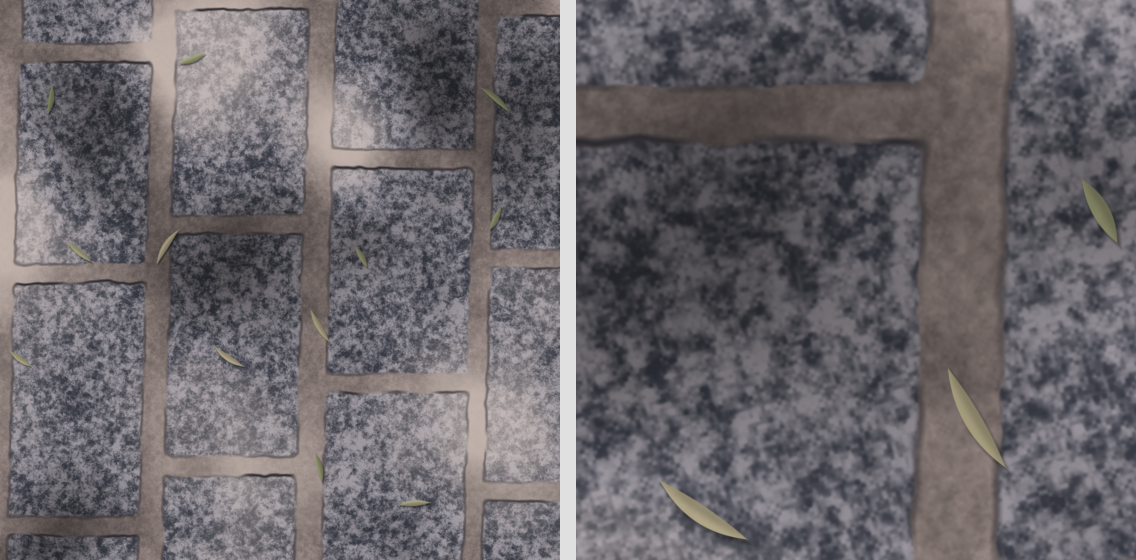
Left, the full canvas; right, a detail of the centre.
This texture is drawn by a WebGL 2 fragment shader. Its source:

```glsl
#version 300 es
precision highp float;
// Weathered grey stone paving in four staggered columns, sandy joints, dappled light and fallen leaves.

#define COLUMN_LEAN 0.027
#define JOINT_HALF 0.0175
#define EDGE_WOBBLE 0.010
#define CORNER_BLEND 0.010
#define CREVICE_WIDTH 0.0045
#define GRAIN_SCALE 95.0
#define SUN_GAIN 0.85
#define SHADE_GAIN 0.42
#define LEAF_GRID 4.3
#define LEAF_CHANCE 0.85
#define LEAF_WIDTH 0.0052

uniform vec2 u_resolution;
out vec4 fragColor;

const vec3 STONE_DARK = vec3(0.22, 0.23, 0.27);
const vec3 STONE_LIGHT = vec3(0.61, 0.59, 0.62);
const vec3 SAND = vec3(0.51, 0.46, 0.445);
const vec3 SUN = vec3(0.79, 0.73, 0.70);
const vec3 CREVICE = vec3(0.17, 0.16, 0.18);
const vec3 LEAF_GREEN = vec3(0.45, 0.48, 0.34);
const vec3 LEAF_STRAW = vec3(0.69, 0.64, 0.52);

// Column sides at the lower border, and the heights of the cross joints in each column
const vec4 LEFT = vec4(0.013, 0.290, 0.575, 0.862);
const vec4 RIGHT = vec4(0.246, 0.525, 0.826, 1.120);
const vec3 JOINTS[4] = vec3[4](vec3(0.906, 0.512, 0.060), vec3(1.000, 0.599, 0.167),
                               vec3(1.120, 0.716, 0.316), vec3(0.988, 0.538, 0.121));

// Broad pools of sun (positive) and shade (negative): centre, radius, strength
const vec4 POOLS[12] = vec4[12](
    vec4(0.37, 0.88, 0.15, 0.95), vec4(0.59, 0.75, 0.10, 1.3), vec4(0.00, 0.58, 0.12, 1.3),
    vec4(0.88, 0.24, 0.15, 1.0), vec4(0.37, 0.18, 0.18, 0.65), vec4(0.78, 0.87, 0.14, -1.2),
    vec4(0.17, 0.78, 0.12, -0.8), vec4(0.94, 0.73, 0.14, -0.8), vec4(0.43, 0.53, 0.17, -1.0),
    vec4(0.10, 0.04, 0.12, -0.9), vec4(0.28, 0.92, 0.09, 0.7), vec4(0.66, 0.60, 0.12, -0.5));

vec3 hash3(vec2 p) {
    vec3 q = fract(p.xyx * vec3(0.1031, 0.1030, 0.0973));
    q += dot(q, q.yxz + 33.33);
    return fract((q.xxy + q.yzz) * q.zyx);
}

float noise(vec2 p) {
    vec2 i = floor(p), f = fract(p);
    f = f * f * (3.0 - 2.0 * f);
    return mix(mix(hash3(i).x, hash3(i + vec2(1, 0)).x, f.x),
               mix(hash3(i + vec2(0, 1)).x, hash3(i + vec2(1, 1)).x, f.x), f.y);
}

float fbm(vec2 p) {
    float sum = 0.0, amp = 0.38;
    for (int i = 0; i < 3; i++) {
        sum += amp * noise(p);
        p = mat2(1.6, 1.2, -1.2, 1.6) * p + 7.3;
        amp *= 0.78;
    }
    return sum / 0.908;
}

float smoothMin(float a, float b) {
    float h = max(CORNER_BLEND - abs(a - b), 0.0) / CORNER_BLEND;
    return min(a, b) - h * h * CORNER_BLEND * 0.25;
}

// Distance to the nearest stone edge, positive inside a stone
float stoneDistance(vec2 p) {
    p.x -= COLUMN_LEAN * p.y;
    float inside = -1.0;
    for (int c = 0; c < 4; c++) {
        float d = min(p.x - LEFT[c], RIGHT[c] - p.x);
        for (int j = 0; j < 3; j++) d = smoothMin(d, abs(p.y - JOINTS[c][j]) - JOINT_HALF);
        inside = max(inside, d);
    }
    return inside;
}

float sunlight(vec2 p) {
    float light = 0.05 + (noise(p * 6.0 + 3.0) - 0.5) * 0.6 + (noise(p * 14.0) - 0.5) * 0.4;
    vec2 q = p + 0.06 * (vec2(noise(p * 9.0), noise(p * 9.0 + 40.0)) - 0.5);
    for (int i = 0; i < 12; i++) {
        vec2 d = (q - POOLS[i].xy) / POOLS[i].z;
        light += POOLS[i].w * exp(-dot(d, d));
    }
    return clamp(light, -1.0, 1.0);
}

// Sun warms and flattens the surface, shade darkens it
vec3 illuminate(vec3 color, float light, float gain) {
    color *= 1.0 + SHADE_GAIN * min(light, 0.0);
    return mix(color, SUN, gain * max(light, 0.0));
}

// Narrow bent leaf, negative inside
float leafDistance(vec2 q, float halfLength, float bend) {
    float t = q.x / halfLength;
    return abs(q.y + bend * q.x * q.x) - LEAF_WIDTH * (1.0 - t * t);
}

vec3 scatterLeaves(vec3 color, vec2 p, float light, float px) {
    vec2 home = floor(p * LEAF_GRID);
    for (int k = 0; k < 9; k++) {
        vec2 cell = home + vec2(k % 3, k / 3) - 1.0;
        vec3 place = hash3(cell + 17.0), kind = hash3(cell + 71.0);
        if (place.z > LEAF_CHANCE) continue;
        float a = kind.x * 3.14159, len = mix(0.021, 0.036, kind.y);
        mat2 turn = mat2(cos(a), -sin(a), sin(a), cos(a));
        vec2 q = p - (cell + 0.15 + 0.7 * place.xy) / LEAF_GRID;
        float bend = (kind.z - 0.5) * 8.0;
        float shadow = leafDistance(turn * (q + vec2(-0.002, 0.003)), len, bend);
        color *= 1.0 - 0.4 * smoothstep(0.002, -0.002, shadow);
        vec2 l = turn * q;
        vec3 leaf = mix(LEAF_GREEN, LEAF_STRAW, kind.z) * (1.0 + 0.12 * light);
        leaf *= 0.9 + 0.2 * smoothstep(-0.003, 0.003, l.y + bend * l.x * l.x);
        color = mix(color, leaf, 0.9 * smoothstep(px, -px, leafDistance(l, len, bend)));
    }
    return color;
}

void main() {
    vec2 uv = gl_FragCoord.xy / u_resolution;
    float px = 1.0 / min(u_resolution.x, u_resolution.y);
    float light = sunlight(uv);

    // Chipped stone outline
    vec2 chip = vec2(fbm(uv * 22.0), fbm(uv * 22.0 + 60.0)) - 0.5;
    float d = stoneDistance(uv + EDGE_WOBBLE * chip);
    float upperEdge = clamp((stoneDistance(uv + EDGE_WOBBLE * chip - vec2(0, 0.004)) - d) / 0.004, 0.0, 1.0);

    // Speckled stone face and fine sandy joint
    float grain = fbm(uv * GRAIN_SCALE) + 0.20 * (noise(uv * 38.0) - 0.5) + 0.14 * (noise(uv * 16.0) - 0.5);
    vec3 stone = mix(STONE_DARK, STONE_LIGHT, smoothstep(0.16, 0.84, grain + 0.02));
    float grit = fbm(uv * 110.0 + 20.0) + 0.6 * noise(uv * 20.0) - 0.8;
    vec3 sand = SAND * (1.0 + 0.40 * grit);
    vec3 litStone = illuminate(stone, light, 0.62 * SUN_GAIN) + 0.05 * max(light, 0.0);
    vec3 litSand = illuminate(sand, light, SUN_GAIN);
    vec3 color = mix(litSand, litStone, smoothstep(-0.001 - px, 0.001 + px, d));

    // Dark crevices, deepest along the upper edges
    float crack = smoothstep(CREVICE_WIDTH, 0.0, abs(d + 0.001));
    float depth = mix(0.45, 0.95, upperEdge) * smoothstep(0.2, 0.6, noise(uv * 24.0 + 9.0));
    color = mix(color, CREVICE, crack * depth);

    fragColor = vec4(clamp(scatterLeaves(color, uv, light, px), 0.0, 1.0), 1.0);
}
```
